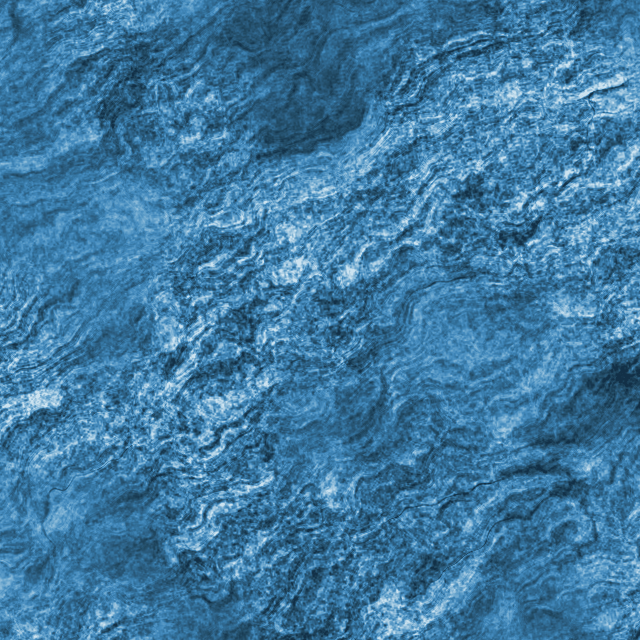
A Shadertoy shader for this texture:

```glsl
const float GRAIN_ANGLE = 0.50;           // direction of the rock strata, radians
const vec2 STRETCH = vec2(0.62, 1.15);    // frequency along and across the strata
const vec2 LIGHT_STEP = vec2(-0.002, 0.006);
const float PATCH_FREQ = 5.0;
const float MOTTLE_FREQ = 22.0;
const float RELIEF_FREQ = 15.0;
const float FINE_GRAIN_FREQ = 340.0;
const float COARSE_GRAIN_FREQ = 165.0;
const float PATCH_GAIN = 0.72;
const float MOTTLE_GAIN = 0.75;
const float RELIEF_GAIN = 3.5;
const float FINE_GRAIN_GAIN = 0.85;
const float COARSE_GRAIN_GAIN = 0.75;
const float CRACK_DEPTH = 1.5;
const float CRACK_WIDTH = 0.035;

// Colour ramp from shadow to highlight, with the tone at which each is reached
const int TONES = 8;
const vec3 RAMP[TONES] = vec3[TONES](
    vec3(0.07, 0.19, 0.28), vec3(0.13, 0.29, 0.39),
    vec3(0.17, 0.37, 0.51), vec3(0.20, 0.45, 0.62),
    vec3(0.26, 0.54, 0.74), vec3(0.40, 0.64, 0.80),
    vec3(0.58, 0.75, 0.86), vec3(0.80, 0.89, 0.94));
const float LEVEL[TONES] = float[TONES](
    -2.6, -1.55, -0.74, -0.09, 0.57, 1.28, 2.05, 3.1);

float hash(vec2 cell) {
    return fract(sin(dot(cell, vec2(127.1, 311.7))) * 43758.5);
}

// Value noise from -1 to 1
float noise(vec2 p) {
    vec2 cell = floor(p);
    vec2 f = fract(p);
    f = f * f * (3.0 - 2.0 * f);
    float low = mix(hash(cell), hash(cell + vec2(1.0, 0.0)), f.x);
    float high = mix(hash(cell + vec2(0.0, 1.0)), hash(cell + 1.0), f.x);
    return 2.0 * mix(low, high, f.y) - 1.0;
}

mat2 rotation(float angle) {
    float c = cos(angle), s = sin(angle);
    return mat2(c, -s, s, c);
}

float fbm(vec2 p) {
    float sum = 0.0, amplitude = 1.0;
    for (int i = 0; i < 4; i++) {
        sum += amplitude * noise(p);
        p = rotation(0.35) * p * 2.03 + 17.3;
        amplitude *= 0.58;
    }
    return sum;
}

// Height of the rock: creased octaves that keep the strata direction
float rockHeight(vec2 p) {
    float sum = 0.0, amplitude = 1.0;
    p *= RELIEF_FREQ;
    for (int i = 0; i < 5; i++) {
        sum += amplitude * (1.0 - abs(noise(p)));
        p = rotation(0.25 - 0.5 * float(i % 2)) * p * 2.07 + 9.1;
        amplitude *= 0.6;
    }
    return sum;
}

// Thin broken fissures along the strata
float cracks(vec2 p) {
    float line = abs(noise(p * vec2(5.0, 9.0) + 31.0));
    float presence = smoothstep(0.25, 0.6, noise(p * 7.0 + 57.0));
    return presence * (1.0 - smoothstep(0.0, CRACK_WIDTH, line));
}

vec3 rampColour(float tone) {
    vec3 colour = RAMP[0];
    for (int i = 1; i < TONES; i++) {
        float t = (tone - LEVEL[i - 1]) / (LEVEL[i] - LEVEL[i - 1]);
        colour = mix(colour, RAMP[i], clamp(t, 0.0, 1.0));
    }
    return colour;
}

void mainImage(out vec4 fragColor, in vec2 fragCoord) {
    vec2 uv = fragCoord / iResolution.y;

    // Strata coordinates, bent and roughened
    vec2 strata = rotation(GRAIN_ANGLE) * uv * STRETCH;
    strata += 0.035 * vec2(fbm(uv * 6.0 + 3.0), fbm(uv * 6.0 + 41.0));
    strata += 0.004 * vec2(noise(uv * 60.0), noise(uv * 60.0 + 23.0));

    // Light and dark areas, then the lit relief
    float patches = fbm(strata * PATCH_FREQ + 5.0);
    float mottle = fbm(strata * MOTTLE_FREQ + 71.0);
    float relief = rockHeight(strata) - rockHeight(strata + LIGHT_STEP);
    float roughness = mix(0.6, 1.35, smoothstep(-0.5, 0.5, noise(uv * 6.0 + 13.0)));

    // Gritty surface
    vec2 gritUv = rotation(0.2) * uv;
    float grit = FINE_GRAIN_GAIN * noise(gritUv * FINE_GRAIN_FREQ)
               + COARSE_GRAIN_GAIN * noise(gritUv * COARSE_GRAIN_FREQ + 7.0);

    float tone = PATCH_GAIN * patches + MOTTLE_GAIN * mottle
               + roughness * (RELIEF_GAIN * relief + grit)
               - CRACK_DEPTH * cracks(strata);
    fragColor = vec4(rampColour(tone), 1.0);
}
```
